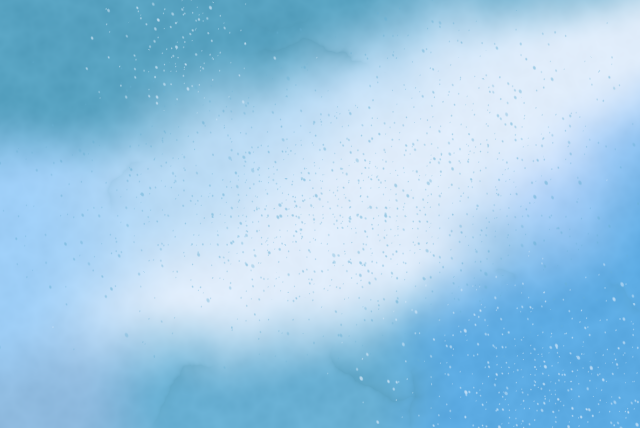
This background is drawn by a Shadertoy shader. Its source:

```glsl
#define PAPER vec3(0.88, 0.93, 0.985)
#define HAZE vec3(0.73, 0.86, 0.96)
#define LILAC vec3(0.72, 0.84, 0.99)
#define SKY vec3(0.62, 0.81, 0.97)
#define TEAL vec3(0.33, 0.63, 0.75)
#define POND vec3(0.41, 0.69, 0.83)
#define AZURE vec3(0.36, 0.67, 0.89)
#define MIST vec3(0.64, 0.80, 0.90)
#define WARP 0.035
#define GRAIN 0.035
#define RIM_DEPTH 0.32
#define SPECK_CELL 0.027

vec2 hash2(vec2 p) {
    vec3 q = fract(p.xyx * vec3(0.1031, 0.1030, 0.0973));
    q += dot(q, q.yzx + 33.33);
    return fract((q.xx + q.yz) * q.zy);
}

// Distance to the nearest cell point
float cellular(vec2 p) {
    vec2 id = floor(p), f = fract(p);
    float nearest = 2.0;
    for (int y = -1; y <= 1; y++)
    for (int x = -1; x <= 1; x++) {
        vec2 cell = vec2(x, y);
        nearest = min(nearest, length(cell + hash2(id + cell) - f));
    }
    return nearest;
}

// Layered sines that bend the coordinates
vec2 ripple(vec2 p, float frequency, float size) {
    vec2 q = p;
    for (int i = 0; i < 5; i++) {
        q += size * sin(q.yx * frequency + vec2(1.3, 4.1) * float(i + 1));
        q = mat2(0.8, 0.6, -0.6, 0.8) * q;
        frequency *= 1.8;
        size *= 0.55;
    }
    // Undo the five rotations
    float a = -5.0 * atan(0.6, 0.8);
    return mat2(cos(a), sin(a), -sin(a), cos(a)) * q;
}

float blot(vec2 p, vec2 centre, vec2 radius) {
    vec2 q = (p - centre) / radius;
    return exp(-dot(q, q));
}

// Dried pigment line: crisp outside, fading inside an arc
float rim(vec2 p, vec2 centre, float radius, float middle, float spread) {
    vec2 q = p - centre;
    float pi = acos(-1.0);
    float angle = abs(mod(atan(q.y, q.x) - middle + pi, 2.0 * pi) - pi);
    float d = length(q) - radius;
    float line = exp(d > 0.0 ? -d / 0.006 : d / 0.022);
    return line * (1.0 - smoothstep(0.4 * spread, spread, angle));
}

// Paint drops, at most one per cell
float specks(vec2 p, float cellSize, float density, float seed) {
    vec2 g = p / cellSize + seed;
    vec2 id = floor(g);
    vec2 place = 0.22 + 0.56 * hash2(id + 7.0);
    vec2 chance = hash2(id + 31.0 + seed);
    vec2 q = fract(g) - place;
    q.x += 0.5 * (chance.y - 0.5) * q.y;
    q.y *= 0.75 + 0.5 * chance.x;
    float radius = mix(0.035, 0.14, chance.y * chance.y);
    float soft = 0.9 / (iResolution.y * cellSize);
    float dotMask = 1.0 - smoothstep(radius - soft, radius + soft, length(q));
    return dotMask * step(chance.x, density) * (0.4 + 0.6 * place.x);
}

vec3 washes(vec2 p) {
    // Light diagonal band with a haze above and lilac below
    float band = dot(p - vec2(0.293, 0.238), vec2(-0.534, 0.845));
    vec3 col = mix(PAPER, HAZE, smoothstep(-0.02, 0.25, band));
    float below = 1.0 - smoothstep(-0.30, -0.08, band);
    col = mix(col, LILAC, below * smoothstep(0.95, 1.25, p.x));
    col = mix(col, SKY, 1.0 - smoothstep(0.0, 0.45, p.x));
    col = mix(col, MIST, 0.55 * blot(p, vec2(1.14, 0.40), vec2(0.10, 0.12)));

    // Teal upper left corner
    float corner = dot(p - vec2(0.0, 0.648), vec2(-0.271, 0.963));
    corner += 0.08 * blot(p, vec2(0.2, 0.75), vec2(0.17));
    col = mix(col, TEAL, 0.97 * smoothstep(-0.12, 0.13, corner));

    // Pool along the bottom and right
    float right = smoothstep(-0.19, 0.17, dot(p - vec2(1.5, 0.629), vec2(0.691, -0.724)));
    float bottom = smoothstep(-0.14, 0.12, 0.14 - p.y + 0.1 * p.x);
    vec3 pool = mix(0.9 * SKY, POND, smoothstep(0.18, 0.42, p.x));
    pool = mix(pool, AZURE, smoothstep(0.85, 1.1, p.x));
    return mix(col, pool, 1.0 - (1.0 - right) * (1.0 - bottom));
}

void mainImage(out vec4 fragColor, in vec2 fragCoord) {
    vec2 uv = fragCoord / iResolution.xy;
    vec2 p = uv * vec2(1.5, 1.0);
    vec3 col = washes(ripple(p, 7.0, WARP * 0.6));

    // Mottled pigment
    float mottle = cellular(ripple(p, 30.0, 0.012) * 13.0);
    mottle += 0.5 * cellular(p * 37.0);
    col += GRAIN * (mottle - 0.75) * (1.3 - col.r);

    // Rims of dried water
    vec2 r = ripple(p, 45.0, 0.006);
    float rims = rim(r, vec2(0.707, 0.664), 0.234, 1.48, 0.75);
    rims += 0.5 * rim(r, vec2(0.654, 1.06), 0.127, -1.57, 1.0);
    rims += 0.8 * rim(r, vec2(0.518, 0.004), 0.150, 2.36, 0.9);
    rims += rim(r, vec2(0.957, 0.268), 0.200, -2.1, 0.75);
    rims += 0.7 * rim(r, vec2(1.113, 0.062), 0.152, 3.1, 0.6);
    rims += 0.5 * rim(r, vec2(1.416, 0.248), 0.088, 0.9, 0.9);
    rims += 0.35 * rim(r, vec2(0.371, 0.512), 0.117, 2.5, 0.8);
    rims += 0.4 * rim(r, vec2(1.17, 0.33), 0.04, 1.2, 0.9);
    col = mix(col, TEAL * 0.88, RIM_DEPTH * min(rims, 1.2));

    // Dark drops on the light band, pale drops on the pools
    float dark = 0.5 * blot(p, vec2(0.68, 0.50), vec2(0.38, 0.22));
    dark += 0.25 * blot(p, vec2(1.1, 0.65), vec2(0.30, 0.25));
    float pale = 0.5 * blot(p, vec2(1.28, 0.10), vec2(0.28, 0.17));
    pale += 0.4 * blot(p, vec2(0.42, 0.89), vec2(0.13, 0.12));
    for (int i = 0; i < 3; i++) {
        float size = SPECK_CELL * (1.0 - 0.2 * float(i));
        float seed = 17.3 * float(i + 1);
        col = mix(col, POND, 0.65 * specks(p, size, dark, seed));
        col = mix(col, PAPER, 0.85 * specks(p, size, pale, seed + 71.0));
    }
    fragColor = vec4(clamp(col, 0.0, 1.0), 1.0);
}
```
